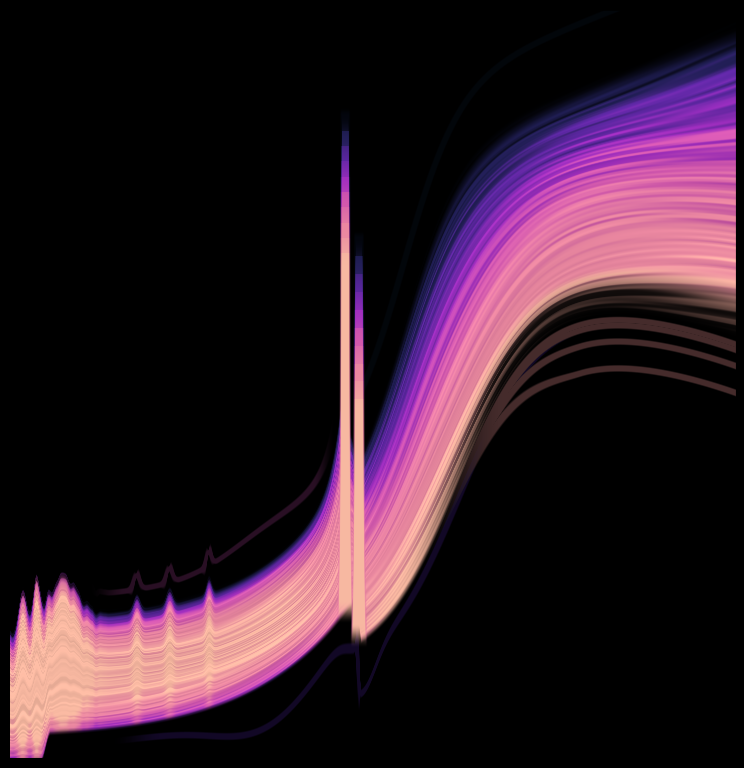
A Shadertoy shader for this background:

```glsl
// A glowing bundle of curves with two sharp spikes, rising in an S on black.

float hash(vec2 p) {
    return fract(sin(dot(p, vec2(127.1, 311.7))) * 43758.5453);
}

float noise(vec2 p) {
    vec2 i = floor(p), f = fract(p);
    f = f * f * (3.0 - 2.0 * f);
    return mix(mix(hash(i), hash(i + vec2(1, 0)), f.x),
               mix(hash(i + vec2(0, 1)), hash(i + vec2(1, 1)), f.x), f.y);
}

float sigmoid(float x) { return 1.0 / (1.0 + exp(-x)); }

float bump(float x, float center, float width) {
    float d = (x - center) / width;
    return exp(-d * d);
}

// Density palette: navy, violet, magenta, pink, salmon.
vec3 heatColor(float h) {
    vec3 c = mix(vec3(0.01, 0.02, 0.05), vec3(0.13, 0.12, 0.34), smoothstep(0.0, 0.14, h));
    c = mix(c, vec3(0.36, 0.15, 0.63), smoothstep(0.12, 0.30, h));
    c = mix(c, vec3(0.63, 0.18, 0.75), smoothstep(0.28, 0.45, h));
    c = mix(c, vec3(0.82, 0.34, 0.68), smoothstep(0.43, 0.60, h));
    c = mix(c, vec3(0.92, 0.53, 0.63), smoothstep(0.58, 0.80, h));
    return mix(c, vec3(0.97, 0.72, 0.63), smoothstep(0.80, 1.05, h));
}

// Thin bars that stand out along the flat left part.
float bars(float x) {
    return bump(x, 0.184, 0.006) + bump(x, 0.228, 0.006) + bump(x, 0.281, 0.005);
}

float roughColumns(float x) {
    float columns = bump(x, 0.030, 0.006) + bump(x, 0.050, 0.006) + bump(x, 0.084, 0.022);
    return columns + 0.35 * noise(vec2(x * 170.0, 3.0)) * (1.0 - smoothstep(0.10, 0.16, x));
}

float lowerEdge(float x) {
    float left = 0.035 + 0.165 * exp((x - 0.464) / 0.13);
    left -= 0.035 * (1.0 - smoothstep(0.055, 0.068, x));
    float bend = max(x - 0.7, 0.0);
    float right = 0.125 + 0.485 * sigmoid((x - 0.617) / 0.053) - 0.6 * bend * bend;
    return mix(left, right, smoothstep(0.478, 0.486, x));
}

float upperEdge(float x) {
    float left = 0.195 + 0.195 * exp((x - 0.464) / 0.11);
    left += 0.10 * exp(-abs(x - 0.458) / 0.013) + 0.018 * bars(x);
    left += 0.045 * roughColumns(x) - 0.025 * (1.0 - smoothstep(0.01, 0.05, x));
    float right = 0.43 + 0.45 * sigmoid((x - 0.542) / 0.038) + 0.38 * (x - 0.753);
    return mix(left, right, smoothstep(0.472, 0.482, x));
}

// Coverage of a line, from its height difference and slope.
float stroke(float dy, float slope, float halfWidth, float px) {
    float d = abs(dy) * inversesqrt(1.0 + slope * slope);
    return 1.0 - smoothstep(halfWidth - px, halfWidth + px, d);
}

// Tapered spike, hot at its foot and cool at its tip.
vec3 addSpike(vec3 base, vec2 p, float center, float tip, float foot, float fade, float px) {
    float halfWidth = 0.0055 + 0.0045 * exp(-max(p.y - foot, 0.0) * 6.0);
    float d = abs(p.x - center);
    float cover = 1.0 - smoothstep(halfWidth - px, halfWidth + 1.5 * px, d);
    cover *= smoothstep(foot - 0.012, foot + 0.02, p.y) * (1.0 - smoothstep(tip, tip + 0.01, p.y));
    float h = clamp((tip - p.y) / fade, 0.0, 1.1);
    h = mix(h, floor(h * 9.0) / 9.0, 0.5);
    h -= 0.35 * smoothstep(0.75, 1.1, d / halfWidth);
    return mix(base, heatColor(h), cover);
}

vec3 bundle(vec2 p, float px) {
    float lo = lowerEdge(p.x), hi = upperEdge(p.x);
    float s = (p.y - lo) / (hi - lo);
    float right = smoothstep(0.36, 0.56, p.x);
    float fan = smoothstep(0.60, 0.85, p.x);

    // Fine strands follow the bundle and drift slowly across it.
    float drift = s + 0.025 * sin(p.x * 9.0 + s * 8.0);
    float fine = noise(vec2(drift * 95.0, p.x * 5.0));
    float strand = 0.6 * fine + 0.4 * noise(vec2(drift * 37.0 + 9.0, p.x * 3.0));

    float leftHeat = 0.98 - 0.85 * pow(abs(2.0 * s - 0.92), 2.6);
    leftHeat += 0.35 * roughColumns(p.x) + 0.13 * bars(p.x);
    float rightHeat = 1.12 * (1.0 - s) + 0.10 * fan * bump(s, 0.5, 0.3) - 0.12 * fan * bump(s, 0.1, 0.2);
    float h = mix(leftHeat, rightHeat, right);
    h += (strand - 0.5) * mix(0.25, 0.38, fan) * smoothstep(1.0, 0.8, s);
    vec3 color = heatColor(h) * (0.88 + 0.22 * strand);

    // Sparse brown strands on the underside.
    float under = smoothstep(0.20, 0.09, s) * smoothstep(0.53, 0.68, p.x);
    vec3 brown = vec3(0.62, 0.44, 0.40) * mix(0.15, 1.0, smoothstep(0.25, 0.7, strand));
    color = mix(color, brown * smoothstep(-0.06, 0.17, s), under);
    float edge = px / (hi - lo);
    float cover = smoothstep(-edge, 0.035 + edge, s);
    cover *= 1.0 - smoothstep(0.92 - edge, 1.0 + edge, s + 0.06 * (strand - 0.5));
    return color * cover;
}

// Lone strands outside the bundle.
vec3 outliers(vec2 p, float px) {
    float lo = lowerEdge(p.x), hi = upperEdge(p.x), e = 0.002;
    float loSlope = (lowerEdge(p.x + e) - lo) / e, hiSlope = (upperEdge(p.x + e) - hi) / e;
    float onRight = smoothstep(0.482, 0.49, p.x);
    vec3 c = vec3(0.008, 0.022, 0.04) * onRight * stroke(p.y - hi - 0.08, hiSlope, 0.004, px);
    float onLeft = smoothstep(0.12, 0.17, p.x) * (1.0 - smoothstep(0.42, 0.45, p.x));
    float lift = 0.022 + 0.025 * bump(p.x, 0.36, 0.08);
    c += vec3(0.16, 0.06, 0.14) * onLeft * stroke(p.y - hi - lift, hiSlope, 0.0035, px);
    float sag = 0.015 + 0.04 * bump(p.x, 0.36, 0.09) + 0.045 * bump(p.x, 0.487, 0.025);
    c += vec3(0.07, 0.03, 0.15) * smoothstep(0.15, 0.22, p.x) * stroke(p.y - lo + sag, loSlope, 0.004, px);
    for (int i = 0; i < 4; i++) {
        float k = float(i);
        float drop = (0.008 + 0.007 * k * k) * smoothstep(0.58, 0.78, p.x);
        float line = stroke(p.y - lo + drop, loSlope, 0.004, px);
        c = max(c, vec3(0.27, 0.17, 0.17) * line * smoothstep(0.56, 0.68, p.x));
    }
    return c;
}

void mainImage(out vec4 fragColor, in vec2 fragCoord) {
    vec2 p = fragCoord / iResolution.xy;
    float px = 1.0 / min(iResolution.x, iResolution.y);
    vec3 color = max(bundle(p, px), outliers(p, px));
    color = addSpike(color, p, 0.464, 0.85, 0.20, 0.18, px);
    color = addSpike(color, p, 0.4825, 0.69, 0.168, 0.21, px);
    // Black margin around the plot.
    vec2 inset = min(p - vec2(0.0134, 0.013), vec2(0.989, 0.986) - p);
    color *= smoothstep(-0.5 * px, 0.5 * px, min(inset.x, inset.y));
    fragColor = vec4(color, 1.0);
}
```
